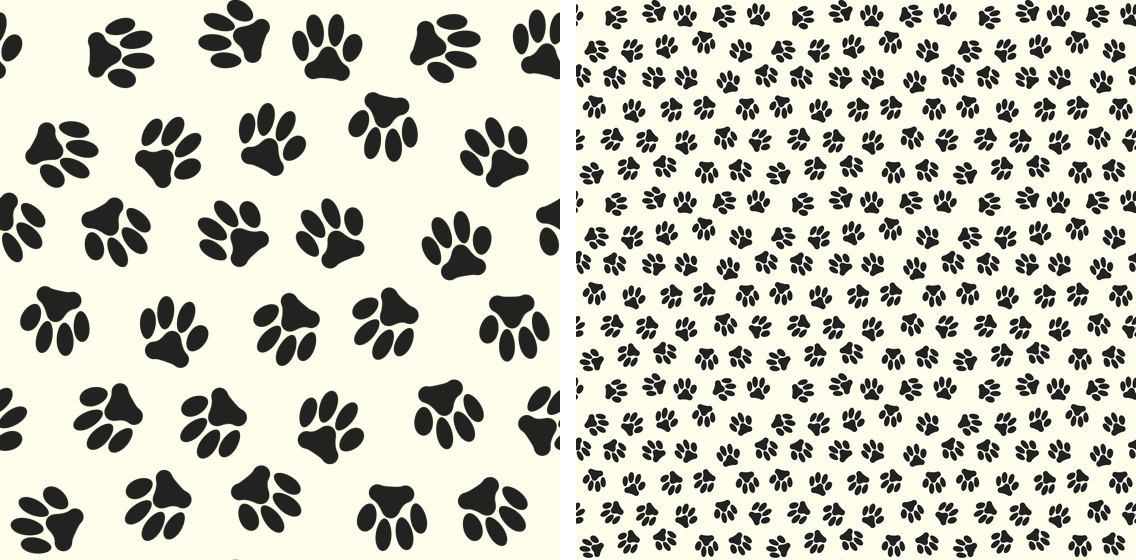
Left, the tile; right, the same tile 3 across and 3 down.
A Shadertoy shader for this pattern:

```glsl
// Dark paw prints scattered over a cream ground, each turned at random.
// Prints sit on a jittered brick grid whose cell indices wrap, so it tiles;
// each print is a union of four egg-shaped toes and a three-lobed pad.

const vec3 CREAM = vec3(1.0, 0.995, 0.93);
const vec3 CHARCOAL = vec3(0.135, 0.135, 0.128);
const vec2 GRID = vec2(5.0, 6.0);       // even row count keeps the bricks wrapping
const vec2 JITTER = vec2(0.052, 0.05);  // full range of the offsets, canvas units
const float PAW_SCALE = 1.0 / 16.0;     // canvas size of one paw unit
const float TAU = 6.2831853;

vec3 hash3(vec2 cell) {
    vec3 q = fract(cell.xyx * vec3(0.1031, 0.1030, 0.0973) + 0.37);
    q += dot(q, q.yxz + 33.33);
    return fract((q.xxy + q.yzz) * q.zyx);
}

vec2 rotate(vec2 p, float angle) {
    float c = cos(angle), s = sin(angle);
    return vec2(c * p.x + s * p.y, c * p.y - s * p.x);
}

float smoothMin(float a, float b, float k) {
    float h = max(k - abs(a - b), 0.0) / k;
    return min(a, b) - 0.25 * k * h * h;
}

float capsule(vec2 p, vec2 a, vec2 b, float radius) {
    vec2 ab = b - a;
    float t = clamp(dot(p - a, ab) / dot(ab, ab), 0.0, 1.0);
    return length(p - a - t * ab) - radius;
}

// Ellipse that narrows a little towards its lower end
float toe(vec2 p, vec2 center, vec2 radii, float tilt) {
    vec2 q = rotate(p - center, tilt);
    q.x /= 1.0 + 0.22 * clamp(q.y, -0.6, 0.6);
    float k = length(q / radii);
    float slope = length(q / (radii * radii));
    return (k - 1.0) * (k + 1e-4) / (slope + 1e-4);
}

// Three rounded arms blended around a hub
float pad(vec2 p) {
    vec2 hub = vec2(0.0, -0.5);
    float left = capsule(p, hub, vec2(-0.44, -0.61), 0.25);
    float right = capsule(p, hub, vec2(0.36, -0.72), 0.24);
    float top = capsule(p, hub, vec2(0.02, -0.18), 0.22);
    return smoothMin(smoothMin(left, right, 0.28), top, 0.28);
}

float paw(vec2 p) {
    float d = pad(p);
    d = min(d, toe(p, vec2(-0.75, 0.11), vec2(0.225, 0.44), 0.14));
    d = min(d, toe(p, vec2(-0.31, 0.51), vec2(0.24, 0.475), 0.12));
    d = min(d, toe(p, vec2(0.28, 0.49), vec2(0.225, 0.465), -0.15));
    return min(d, toe(p, vec2(0.71, -0.04), vec2(0.265, 0.41), -0.38));
}

// Distance to the nearest print, in canvas units
float scatteredPaws(vec2 uv, vec2 grid) {
    float nearest = 1.0;
    for (int j = -1; j <= 1; j++) {
        float row = floor(uv.y * grid.y) + float(j);
        float shift = 0.5 * mod(row, 2.0);
        for (int i = -1; i <= 1; i++) {
            vec2 cell = vec2(floor(uv.x * grid.x - shift) + float(i), row);
            vec3 rnd = hash3(mod(cell, grid));
            vec2 center = (cell + vec2(shift + 0.5, 0.5)) / grid;
            center += JITTER * (rnd.xy - 0.5);
            vec2 local = rotate(uv - center, TAU * rnd.z) / PAW_SCALE;
            nearest = min(nearest, paw(local) * PAW_SCALE);
        }
    }
    return nearest;
}

void mainImage(out vec4 fragColor, in vec2 fragCoord) {
    vec2 uv = fragCoord / iResolution.xy;
    float edge = 0.75 / min(iResolution.x, iResolution.y);
    float ground = smoothstep(-edge, edge, scatteredPaws(uv, GRID));
    fragColor = vec4(mix(CHARCOAL, CREAM, ground), 1.0);
}
```
